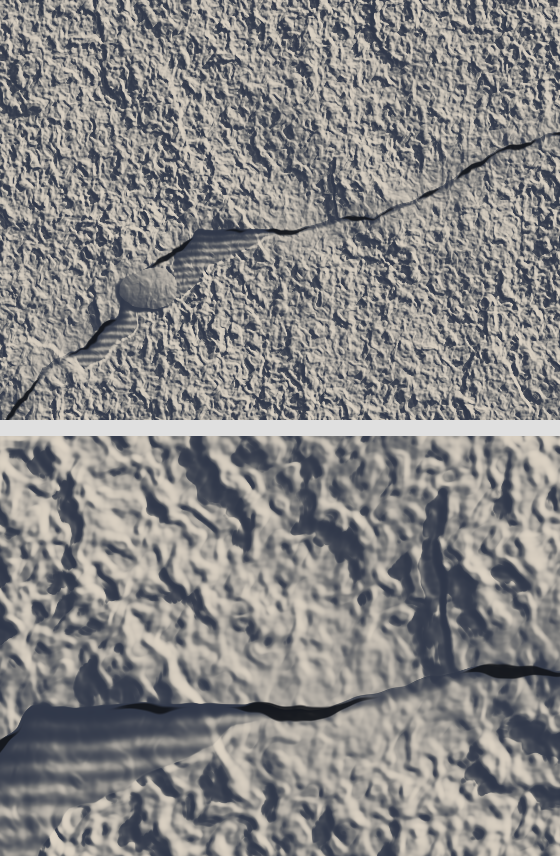
Top, the full canvas; bottom, a detail of the centre.
This texture is drawn by a Shadertoy shader. Its source:

```glsl
const vec2 SUN = vec2(0.78, 0.62);
const vec3 SHADE = vec3(0.18, 0.21, 0.28);
const vec3 STONE = vec3(0.48, 0.48, 0.48);
const vec3 SUNLIT = vec3(0.88, 0.84, 0.78);
const vec3 CREVICE = vec3(0.07, 0.08, 0.10);

const int KNOTS = 13;
const vec2 CRACK[KNOTS] = vec2[](
    vec2(-0.10, -0.15), vec2(0.06, 0.055), vec2(0.104, 0.13),
    vec2(0.174, 0.158), vec2(0.278, 0.245), vec2(0.304, 0.34),
    vec2(0.408, 0.392), vec2(0.469, 0.448), vec2(0.694, 0.453),
    vec2(0.894, 0.488), vec2(1.05, 0.557), vec2(1.215, 0.653),
    vec2(1.45, 0.72));

float hash(vec2 cell) {
    vec3 q = fract(cell.xyx * vec3(0.1031, 0.1030, 0.0973));
    q += dot(q, q.yzx + 33.33);
    return fract((q.x + q.y) * q.z);
}

float corner(vec2 cell, vec2 offset) {
    float angle = 6.2832 * hash(cell);
    return dot(vec2(cos(angle), sin(angle)), offset);
}

// Gradient noise, roughly -0.7 to 0.7
float noise(vec2 p) {
    vec2 i = floor(p), f = p - i;
    vec2 u = f * f * f * (f * (f * 6.0 - 15.0) + 10.0);
    vec2 e = vec2(0.0, 1.0);
    return mix(mix(corner(i, f), corner(i + e.yx, f - e.yx), u.x),
               mix(corner(i + e.xy, f - e.xy), corner(i + 1.0, f - 1.0), u.x), u.y);
}

vec2 warp(vec2 p, float scale, float amount) {
    return p + amount * vec2(noise(p * scale), noise(p * scale + 19.0));
}

// Plaster relief: broad swells, trowel ledges, lumps and grains
float relief(vec2 p, float rough) {
    vec2 w = warp(p, 30.0, 0.008);
    float swell = 0.03 * noise(p * 6.0);
    float ledge = 0.013 * smoothstep(-0.02, 0.03, noise(w * vec2(4.5, 3.0) + 7.0))
                * smoothstep(0.0, 0.3, noise(p * 3.0 + 31.0));
    float lumps = 0.012 * smoothstep(-0.05, 0.4, noise(w * vec2(32.0, 26.0)));
    float grains = 0.006 * smoothstep(-0.15, 0.35, noise(w * vec2(78.0, 66.0) + 5.0));
    float grit = 0.002 * noise(p * 150.0);
    return swell + ledge + rough * (lumps + grains + grit);
}

// Amount of cast shadow, found by stepping towards the sun
float castShadow(vec2 p, float rough, float ground) {
    float blocked = 0.0;
    for (int i = 1; i <= 5; i++) {
        float t = 0.0045 * float(i);
        blocked = max(blocked, relief(p + SUN * t, rough) - ground - 0.45 * t);
    }
    return smoothstep(0.0, 0.003, blocked);
}

// Signed distance to the crack, positive below it
float crackSide(vec2 p) {
    float dist = 9.0, level = 0.0;
    for (int i = 0; i < KNOTS - 1; i++) {
        vec2 a = CRACK[i], ab = CRACK[i + 1] - a, ap = p - a;
        dist = min(dist, length(ap - ab * clamp(dot(ap, ab) / dot(ab, ab), 0.0, 1.0)));
        if (ap.x >= 0.0 && ap.x < ab.x) level = a.y + ab.y * ap.x / ab.x;
    }
    return p.y < level ? dist : -dist;
}

// Width of the broken-out hollows under the crack
float hollowWidth(float x) {
    float wedge = 0.10 * smoothstep(0.405, 0.42, x) * (1.0 - smoothstep(0.40, 0.72, x));
    float pit = 0.05 * smoothstep(0.16, 0.21, x) * (1.0 - smoothstep(0.31, 0.37, x));
    return max(wedge, pit);
}

vec3 toneColor(float light) {
    float tone = 0.5 + 0.5 * light / sqrt(1.0 + light * light);
    return tone < 0.5 ? mix(SHADE, STONE, tone * 2.0)
                      : mix(STONE, SUNLIT, tone * 2.0 - 1.0);
}

void mainImage(out vec4 fragColor, in vec2 fragCoord) {
    vec2 p = fragCoord / iResolution.y;
    float soft = 1.2 / iResolution.y;
    vec2 torn = warp(warp(p, 14.0, 0.014), 50.0, 0.005);
    float side = crackSide(torn);

    // Sunlit plaster, smoother beside the crack
    float rough = 0.95 + 0.5 * noise(p * 3.5 + 3.0);
    rough *= mix(0.5, 1.0, smoothstep(0.01, 0.09, abs(side)));
    float ground = relief(p, rough);
    float slope = (ground - relief(p + SUN * 0.003, rough)) / 0.003;
    float light = 1.25 * slope + 0.25 - 1.2 * castShadow(p, rough, ground);

    // Hollows with a shaded upper wall, grooved floor and bright lower lip
    float width = hollowWidth(torn.x);
    float inside = smoothstep(-soft, soft, side) * smoothstep(-soft, soft, width - side);
    float groove = sin(6.2832 * (p.y - 0.05 * p.x) / 0.017 + 2.0 * noise(p * 12.0));
    float wall = 1.0 - smoothstep(0.1, 0.55, side / max(width, 0.001));
    float floorLight = 0.4 * slope - 0.1 + 0.5 * groove - 1.5 * wall;
    light = mix(light, floorLight, inside);
    float lip = smoothstep(0.006, 0.0, abs(side - width - 0.004));
    light += 0.9 * lip * smoothstep(0.005, 0.02, width);

    // Loose chunk resting in the gap
    vec2 q = (torn - vec2(0.355, 0.312)) / vec2(0.068, 0.050);
    float under = 1.0 - smoothstep(0.85, 1.1, length(q + vec2(0.18, 0.22)));
    float chunk = 1.0 - smoothstep(0.97, 1.03, length(q));
    light = mix(light, -2.2, under);
    light = mix(light, 0.9 * dot(q, SUN) - 0.1 + 0.4 * slope, chunk);

    // Broken dark fissure with a soft shadow below
    float opening = 0.0065 * smoothstep(-0.15, 0.3, noise(vec2(p.x * 11.0, 4.0)));
    float fissure = smoothstep(opening + soft, opening - soft, abs(side - 0.003));
    fissure *= smoothstep(0.0, 0.002, opening) * (1.0 - chunk);
    float ledgeShade = smoothstep(-soft, soft, side) * smoothstep(0.014, 0.004, side);
    light -= 1.1 * ledgeShade * (1.0 - chunk);

    fragColor = vec4(mix(toneColor(light), CREVICE, 0.9 * fissure), 1.0);
}
```
